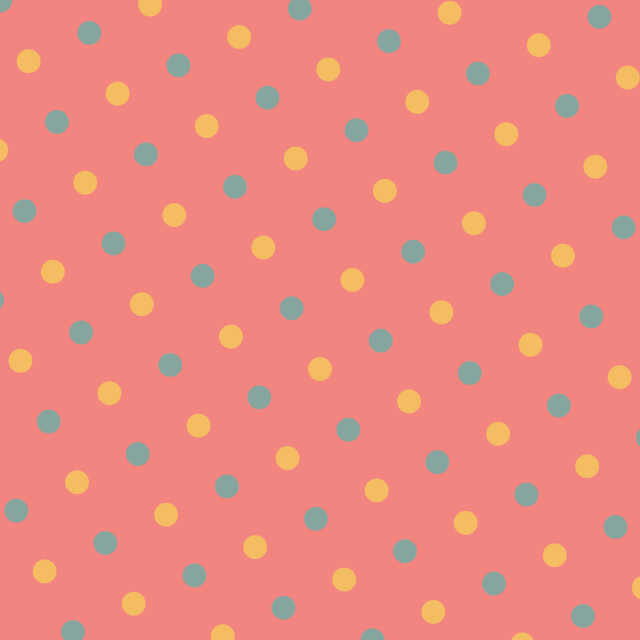
Write a Shadertoy shader that draws this pattern.

```glsl
// Flat polka dots on coral: sage and amber square grids interleaved and tilted.
#define PITCH 0.14808
#define RADIUS 0.0186
#define TILT radians(20.0)
#define ANCHOR vec2(0.5064, 0.6575)
#define CORAL vec3(0.953, 0.522, 0.506)
#define SAGE vec3(0.522, 0.647, 0.620)
#define AMBER vec3(0.961, 0.741, 0.380)

// Signed distance to the nearest dot of a square grid, in canvas units.
float dotGrid(vec2 cell) {
    vec2 local = fract(cell + 0.5) - 0.5;
    return length(local) * PITCH - RADIUS;
}

// Antialiased coverage of a shape from its signed distance.
float coverage(float dist, float pixel) {
    return 1.0 - smoothstep(-0.7 * pixel, 0.7 * pixel, dist);
}

void mainImage(out vec4 fragColor, in vec2 fragCoord) {
    float pixel = 1.0 / iResolution.y;
    vec2 p = fragCoord * pixel - ANCHOR;

    // Tilted grid coordinates, one unit per repeat.
    float c = cos(TILT), s = sin(TILT);
    vec2 cell = vec2(c * p.x - s * p.y, s * p.x + c * p.y) / PITCH;

    // Sage dots on the corners, amber dots in the cell centres.
    vec3 color = mix(CORAL, SAGE, coverage(dotGrid(cell), pixel));
    color = mix(color, AMBER, coverage(dotGrid(cell + 0.5), pixel));

    fragColor = vec4(color, 1.0);
}
```
